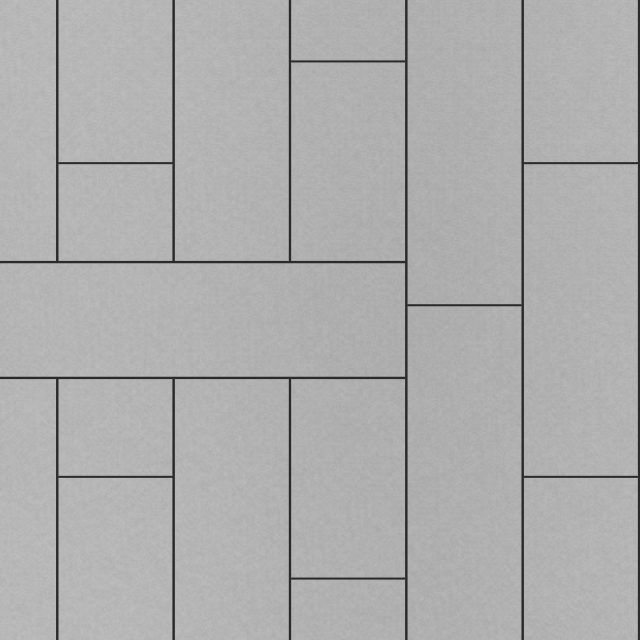
A Shadertoy shader for this pattern:

```glsl
// Matte grey cladding: tall planks in even columns with staggered butt joints,
// interrupted by one horizontal plank. Distances to the seams draw thin dark
// gaps; value noise adds fine grain and a slow tone drift across the wall.

const float TAU = 6.2831853;
const float PITCH = 0.1818;         // column width
const float FIRST_SEAM = 0.0895;    // left-most vertical seam
const float CROSS_END = FIRST_SEAM + 3.0 * PITCH;
const float CROSS_HALF = 0.0905;    // half height of the horizontal plank
const float SEAM_HALF = 0.0019;
const float JOINT_HALF = 0.0016;
const vec3 PANEL_COLOR = vec3(0.698, 0.699, 0.698);
const vec3 SEAM_COLOR = vec3(0.165, 0.168, 0.165);

float hash(vec2 p) {
    return fract(sin(dot(p, vec2(127.1, 311.7))) * 43758.5453);
}

float valueNoise(vec2 p) {
    vec2 cell = floor(p);
    vec2 f = fract(p);
    f = f * f * (3.0 - 2.0 * f);
    float low = mix(hash(cell), hash(cell + vec2(1.0, 0.0)), f.x);
    float high = mix(hash(cell + vec2(0.0, 1.0)), hash(cell + vec2(1.0)), f.x);
    return mix(low, high, f.y);
}

// Distance to the butt joints of one column; plain columns have none
float jointDistance(float column, float y) {
    if (column == 3.0) return abs(y - 0.523);
    if (mod(column, 2.0) > 0.5) return 1.0;
    float offset = column == 2.0 ? 0.404 : 0.245;
    return abs(abs(y - 0.5) - offset);
}

// Signed distance to the horizontal plank, open at the left
float crossPlank(vec2 p) {
    return max(abs(p.y - 0.5) - CROSS_HALF, p.x - CROSS_END);
}

// Distance to the nearest seam edge, negative within a gap
float seamDistance(vec2 p) {
    float cross = crossPlank(p);
    if (cross < 0.0) return -cross - SEAM_HALF;
    float u = (p.x - FIRST_SEAM) / PITCH;
    float vertical = abs(fract(u - 0.5) - 0.5) * PITCH;
    float joint = jointDistance(floor(u), p.y) - JOINT_HALF;
    return min(min(cross, vertical) - SEAM_HALF, joint);
}

// Small brightness offset for each plank
float plankTone(vec2 p) {
    float column = floor((p.x - FIRST_SEAM) / PITCH);
    float id = crossPlank(p) < 0.0 ? 9.0 : column;
    return (hash(vec2(id, 4.0)) - 0.5) * 0.008;
}

// Broad light drift, mirrored vertically
float lightDrift(vec2 p) {
    return 0.015 * cos(TAU * (p.x - 0.12)) + 0.004 * cos(TAU * p.y);
}

float surfaceGrain(vec2 p) {
    float fine = valueNoise(p * 380.0) - 0.5;
    float coarse = valueNoise(p * 170.0 + 31.0) - 0.5;
    float cloud = valueNoise(p * 24.0 + 7.0) - 0.5;
    return 0.034 * fine + 0.018 * coarse + 0.006 * cloud;
}

void mainImage(out vec4 fragColor, in vec2 fragCoord) {
    vec2 p = fract(fragCoord / iResolution.y);
    float pixel = 1.0 / iResolution.y;

    // Panel surface
    float shade = lightDrift(p) + plankTone(p) + surfaceGrain(p);
    vec3 color = PANEL_COLOR + shade;

    // Dark gaps with smooth edges
    float gap = 1.0 - smoothstep(-0.6 * pixel, 0.6 * pixel, seamDistance(p));
    color = mix(color, SEAM_COLOR, gap);

    fragColor = vec4(color, 1.0);
}
```
